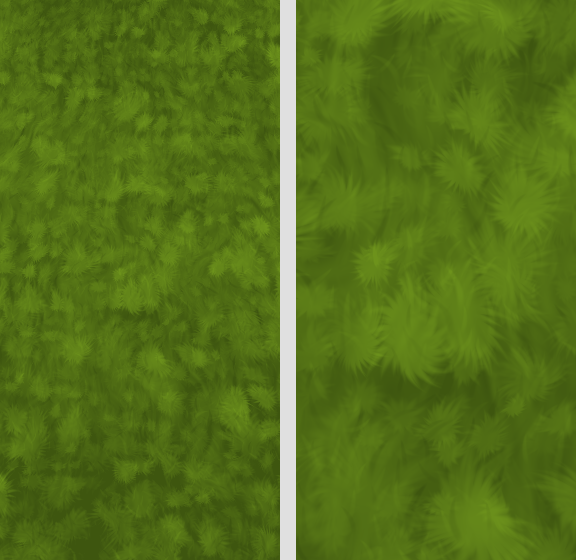
Left, the full canvas; right, a detail of the centre.
Write a WebGL 2 fragment shader that draws this texture.

```glsl
#version 300 es
precision highp float;
// Draws a painted meadow of soft, feathery grass tufts that shrink with distance.

uniform vec2 u_resolution;
out vec4 fragColor;

const float TURN = 6.28318;
const vec3 SHADE_GREEN = vec3(0.265, 0.365, 0.066);
const vec3 LIGHT_GREEN = vec3(0.405, 0.545, 0.102);

float hash(vec2 p) {
    return fract(sin(dot(p, vec2(127.1, 311.7))) * 43758.5453);
}

vec2 hash2(vec2 p) {
    return vec2(hash(p), hash(p + 37.3));
}

float noise(vec2 p) {
    vec2 cell = floor(p);
    vec2 f = fract(p);
    f = f * f * (3.0 - 2.0 * f);
    float low = mix(hash(cell), hash(cell + vec2(1.0, 0.0)), f.x);
    float high = mix(hash(cell + vec2(0.0, 1.0)), hash(cell + vec2(1.0, 1.0)), f.x);
    return mix(low, high, f.y);
}

vec2 rotate(vec2 p, float angle) {
    float c = cos(angle), s = sin(angle);
    return vec2(c * p.x - s * p.y, s * p.x + c * p.y);
}

// Ground coordinates: the scale grows towards the top of the canvas.
vec2 groundPlane(vec2 p, float recession) {
    float depth = 1.0 - recession * p.y;
    return vec2((p.x - 0.5) / depth, -log(depth) / recession);
}

// Fine upright blades bent by a slow sideways drift.
float bladeStreaks(vec2 p, vec2 frequency) {
    float drift = 0.3 * noise(p * 3.5) + 0.1 * noise(p * 9.0 + 5.0);
    return noise(vec2(p.x + drift, p.y) * frequency) - 0.5;
}

// One ring of pointed blades: outline length by angle, seamless around the turn.
float bladeTips(float angle, float count, float seed) {
    float along = fract(angle / TURN + seed) * count;
    float tip = 1.0 - abs(2.0 * fract(along) - 1.0);
    return tip * mix(0.25, 1.0, hash(vec2(mod(floor(along), count), seed * 7.0)));
}

// One tuft: x is its coverage, y is the streak shading of its blades.
vec2 tuft(vec2 offset, float radius, float count, float seed) {
    float r = length(offset) / radius;
    vec2 curved = rotate(offset, (seed - 0.5) * 2.0 * r);
    float angle = atan(curved.x, curved.y + 0.0001);
    vec2 direction = curved / max(length(curved), 0.0001);

    float tips = max(bladeTips(angle, count, seed),
                     0.85 * bladeTips(angle + r * 0.6, count - 4.0, seed + 0.37));
    float lobes = noise(direction * 1.6 + seed * 40.0);
    float reach = (0.32 + 0.38 * tips + 0.3 * lobes) * mix(0.72, 1.0, 0.5 + 0.5 * direction.y);
    float edge = 1.0 - smoothstep(reach * 0.55, reach, r);
    float streak = noise(direction * count * 0.3 + seed * 90.0 + r) - 0.5;
    return vec2(edge * (1.0 - 0.5 * r), streak * smoothstep(0.1, 0.4, r));
}

// Paints scattered tufts over a tone, back rows first.
float paintTufts(float tone, vec2 p, float count, float opacity, float layer) {
    vec2 home = floor(p);
    for (int row = 1; row >= -1; row--) {
        for (int column = -1; column <= 1; column++) {
            vec2 cell = home + vec2(column, row);
            vec2 id = cell + layer * 19.7;
            vec2 center = cell + 0.2 + 0.6 * hash2(id);
            float radius = mix(0.55, 0.98, hash(id + 13.9));
            vec2 blades = tuft(p - center, radius, count, hash(id + 8.1));
            float target = mix(0.4, 0.98, hash(id + 21.4)) + 0.4 * blades.y;
            float strength = opacity * mix(0.5, 1.0, hash(id + 29.6));
            tone = mix(tone, target, blades.x * strength);
        }
    }
    return tone;
}

// Sum of single curved, tapered blades, some light and some dark.
float looseBlades(vec2 p, float layer) {
    float sum = 0.0;
    for (int i = 0; i < 9; i++) {
        vec2 cell = floor(p) + vec2(i % 3 - 1, i / 3 - 1);
        vec2 id = cell + layer * 23.3;
        float lean = 2.2 * (noise(cell * 0.3 + layer) - 0.5) + hash(id + 4.2) - 0.5;
        vec2 q = rotate(p - cell - 0.2 - 0.6 * hash2(id), lean);
        q.x += (hash(id + 9.4) - 0.5) * q.y * q.y;
        float along = clamp(q.y / 1.5 + 0.5, 0.0, 1.0);
        float width = 0.3 * sqrt(along) * (1.0 - along) + 0.001;
        float blade = 1.0 - smoothstep(width * 0.3, width + 0.04, abs(q.x));
        sum += blade * smoothstep(0.0, 0.4, along) * (1.0 - smoothstep(0.85, 1.0, along))
             * (hash(id + 15.8) - 0.5);
    }
    return sum;
}

void main() {
    vec2 p = gl_FragCoord.xy / u_resolution.x;
    float height = gl_FragCoord.y / u_resolution.y;
    vec2 ground = groundPlane(p, 0.24);
    vec2 bent = ground + 0.06 * vec2(noise(ground * 7.0), noise(ground * 7.0 + 31.0));

    // Shaded soil level with broad patches, then tufts from broad to small
    float patches = noise(ground * 3.2 + 11.0) - 0.5;
    float tone = 0.12 + 0.3 * patches + 0.35 * bladeStreaks(ground, vec2(38.0, 9.0));
    tone = paintTufts(tone, bent * 5.2, 25.0, 0.8, 1.0);
    tone = paintTufts(tone, bent * 7.6 + 3.4, 21.0, 0.65, 2.0);
    tone = mix(tone, 0.1, 0.55 * smoothstep(0.45, 0.8, noise(bent * 6.5 + 41.0)));
    tone = paintTufts(tone, bent * 13.0 + 7.7, 13.0, 0.4, 3.0);

    // Loose blades, fine grain and contrast
    tone += 0.3 * looseBlades(ground * 19.0, 1.0) + 0.22 * looseBlades(ground * 29.0, 2.0);
    tone += 0.16 * bladeStreaks(ground + 9.0, vec2(60.0, 15.0));
    tone = 0.52 + 1.4 * (tone - 0.4);

    // Broad light, dimmer near the bottom and the upper edge
    tone += 0.36 * smoothstep(0.0, 0.5, height) - 0.27;
    tone -= 0.15 * smoothstep(0.75, 1.0, height);
    vec3 color = mix(SHADE_GREEN, LIGHT_GREEN, clamp(tone, -0.15, 1.15));
    fragColor = vec4(color, 1.0);
}
```
